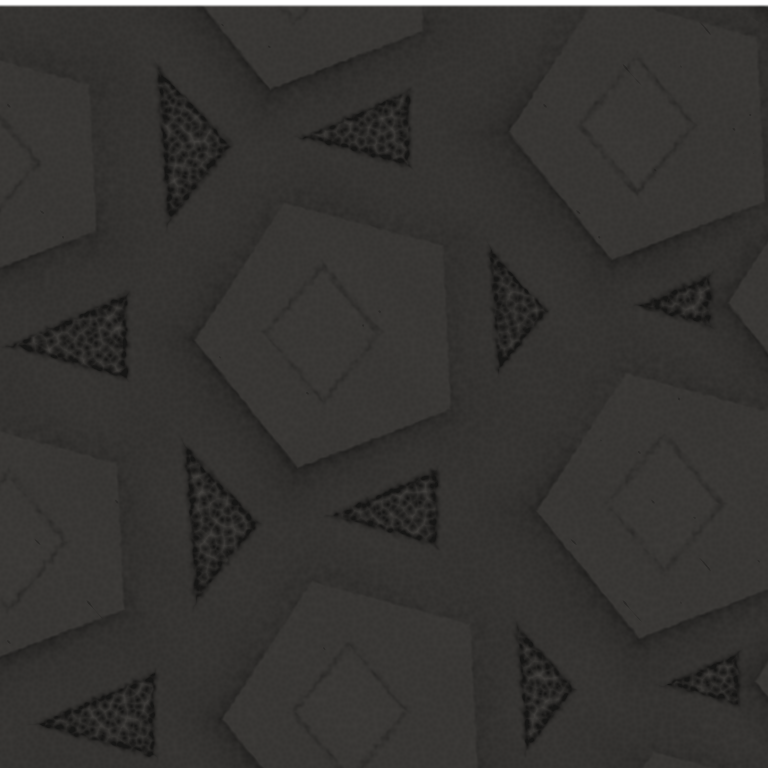
Reproduce this texture procedurally as a WebGL 1 fragment shader.

```glsl
precision highp float;
uniform vec2 u_resolution;

vec2 hash2(vec2 c) {
  return fract(sin(vec2(dot(c, vec2(127.1, 311.7)), dot(c, vec2(269.5, 183.3)))) * 43758.5);
}

// Cellular noise: distance to the nearest scattered point
float cellular(vec2 p) {
  vec2 cell = floor(p);
  float nearest = 2.0;
  for (int y = -1; y <= 1; y++)
    for (int x = -1; x <= 1; x++) {
      vec2 c = cell + vec2(x, y);
      nearest = min(nearest, length(c + hash2(c) - p));
    }
  return nearest;
}

float waves(vec2 p) {
  return (sin(p.x + 1.7 * sin(p.y * 0.8)) + sin(p.y * 1.3 + 2.0 * sin(p.x * 0.7))
    + sin(p.x * 1.9 - p.y * 1.6)) / 3.0;
}

// Repeats a slightly leaning column of shapes
vec2 columnRepeat(vec2 p, vec2 base) {
  vec2 q = p - base;
  return q - vec2(0.036, 0.493) * floor(q.y / 0.493 + 0.5);
}

float pentagon(vec2 q, float inradius) {
  float a = mod(atan(q.y, q.x) + 0.05 + 0.6283, 1.2566) - 0.6283;
  return length(q) * cos(a) - inradius;
}

// Triangle pointing along +x
float wedge(vec2 q, float apex, float back, float halfHeight) {
  vec2 n = normalize(vec2(halfHeight, apex + back));
  return max(-q.x - back, dot(vec2(q.x, abs(q.y)), n) - n.x * apex);
}

void main() {
  vec2 p = gl_FragCoord.xy / u_resolution;
  p.y = 1.0 - p.y;
  float soft = max(0.0025, 1.0 / u_resolution.y);
  float grain = cellular(p * 145.0) - 0.45;
  float coarse = cellular(p * 75.0) - 0.45;
  float mottle = waves(p * 27.0);
  vec2 rough = p + 0.0022 * vec2(waves(p.yx * 190.0), waves(p * 230.0));

  float slab = 9.0;
  float pit = 9.0;
  vec2 slabPos = vec2(0.0);
  for (int i = 0; i < 4; i++) {
    float n = float(i);
    // Raised pentagons
    vec2 base = vec2(-0.010, 0.212) + n * vec2(0.445, 0.222);
    base.x -= 0.16 * step(2.5, n);
    vec2 q = columnRepeat(mix(p, rough, 0.5), base);
    float d = pentagon(q, 0.147 - 0.016 * step(n, 0.5));
    if (d < slab) {
      slab = d;
      slabPos = q;
    }
    // Upright pits pointing right
    q = columnRepeat(rough, vec2(0.247, 0.189) + n * vec2(0.424, 0.215));
    q.x -= 0.07 * q.y;
    float size = 1.0 - 0.22 * n;
    pit = min(pit, wedge(q, 0.052 * size, 0.034 * size, 0.098 * size));
    // Lying pits pointing left
    q = columnRepeat(rough, vec2(0.104, 0.443) + n * vec2(0.410, 0.222));
    q = vec2(-q.x, q.y + 0.08 * q.x);
    size = 1.0 - 0.1 * n * n;
    pit = min(pit, wedge(q, 0.088 * size, 0.060 * size, 0.053 * size));
  }

  // Ground with shadow around the slabs
  float outside = max(slab, 0.0);
  float below = smoothstep(-0.4, 0.8, dot(normalize(slabPos + 1e-5), vec2(-0.45, 0.89)));
  float ground = 0.202 + 0.005 * mottle + 0.022 * grain;
  ground -= exp(-outside / 0.030) * (0.022 + 0.016 * below + 0.035 * coarse);
  ground -= exp(-outside / 0.007) * 0.038 * below;

  // Pits with dark rims and rubble
  float rubble = 0.165 + 0.16 * (cellular(p * 92.0 + 7.0) - 0.45) + 0.05 * grain;
  ground = mix(ground, rubble, 1.0 - smoothstep(-soft, soft, pit));
  float rim = exp(-pow((pit + 0.001) / 0.0045, 2.0));
  ground -= rim * (0.065 + 0.06 * coarse);

  // Slab face with a faint diamond in the middle
  vec2 r = abs(slabPos + vec2(0.015, 0.0) + 0.6 * (rough - p));
  float diamond = (r.x / 0.074 + r.y / 0.088 - 1.0) * 0.057;
  float face = 0.214 + 0.003 * mottle + 0.020 * grain;
  face += 0.004 * (1.0 - smoothstep(-soft, soft, diamond));
  face -= exp(-pow(diamond / 0.004, 2.0)) * (0.030 + 0.05 * coarse + 0.008 * mottle);
  face -= 0.05 * smoothstep(0.965, 1.0, waves(p * 90.0 + 2.0));
  float tone = mix(ground, face, 1.0 - smoothstep(-soft, soft, slab));

  // Warm grey tint and white band along the top
  vec3 color = max(tone, 0.085) * vec3(1.03, 1.0, 0.96);
  color = mix(color, vec3(1.0), 1.0 - smoothstep(0.0075 - soft, 0.0075 + soft, p.y));
  gl_FragColor = vec4(color, 1.0);
}
```
